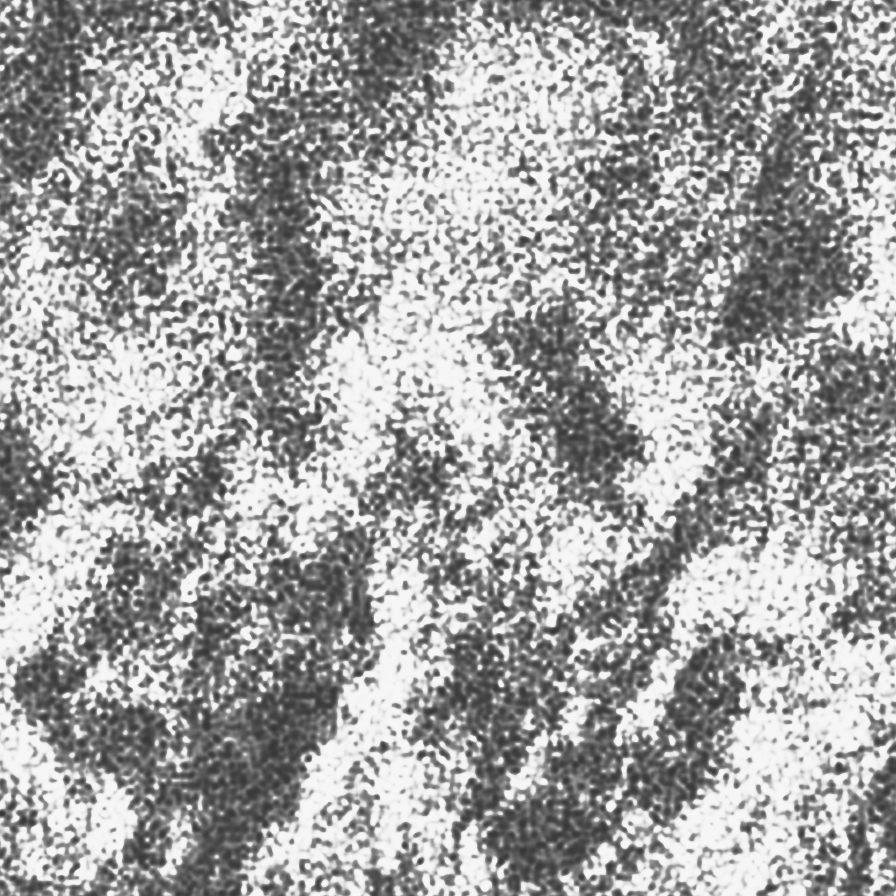
Give the GLSL for this texture, as a WebGL 2 fragment shader.

```glsl
#version 300 es
precision highp float;
// Grey stippled relief: leaning dark and pale patches broken up by fine grain.

uniform vec2 u_resolution;
out vec4 fragColor;

// Integer hash of a lattice cell, two values from 0 to 1
vec2 hash(vec2 cell) {
    uvec2 v = uvec2(ivec2(cell)) * 1664525u + 1013904223u;
    v.x += v.y * 1664525u;
    v.y += v.x * 1664525u;
    v ^= v >> 16u;
    v.x += v.y * 1664525u;
    v.y += v.x * 1664525u;
    v ^= v >> 16u;
    return vec2(v >> 8u) / 16777216.0;
}

// Value noise centred on zero, -0.5 to 0.5
float noise(vec2 p) {
    vec2 cell = floor(p);
    vec2 f = fract(p);
    f = f * f * (3.0 - 2.0 * f);
    float low = mix(hash(cell).x, hash(cell + vec2(1, 0)).x, f.x);
    float high = mix(hash(cell + vec2(0, 1)).x, hash(cell + vec2(1, 1)).x, f.x);
    return mix(low, high, f.y) - 0.5;
}

// Contribution of one lattice corner to the gradient noise
float slope(vec2 cell, vec2 f, vec2 corner) {
    return dot(hash(cell + corner) * 2.0 - 1.0, f - corner);
}

// Gradient noise, rounder than value noise
float gradientNoise(vec2 p) {
    vec2 cell = floor(p);
    vec2 f = fract(p);
    vec2 w = f * f * (3.0 - 2.0 * f);
    float low = mix(slope(cell, f, vec2(0, 0)), slope(cell, f, vec2(1, 0)), w.x);
    float high = mix(slope(cell, f, vec2(0, 1)), slope(cell, f, vec2(1, 1)), w.x);
    return mix(low, high, w.y);
}

vec2 warp(vec2 p, float scale, float amount) {
    return p + amount * vec2(noise(p * scale + 31.7), noise(p * scale + 78.3));
}

// Pale band running beside a dark one along a winding contour
float crease(vec2 p) {
    float c = noise(p);
    float pale = (c - 0.05) * 20.0;
    float dark = (c + 0.05) * 20.0;
    return exp(-pale * pale) - exp(-dark * dark);
}

// Large patches, from -1.35 (dark) to 1.35 (pale)
float patches(vec2 p, float lower) {
    vec2 q = warp(warp(p, 5.0, 0.12), 17.0, 0.04);
    q.x -= 0.25 * q.y;
    float tone = 0.8 * noise(q * vec2(9.5, 6.5) + 12.4);
    tone += 0.6 * noise(q * vec2(20.0, 13.0) + 45.1);
    tone += (0.25 + 0.25 * lower) * noise(q * vec2(42.0, 24.0) + 63.8);
    tone += 0.16 * crease(q * vec2(7.0, 5.0) + 8.6);
    return 1.35 * tanh((2.3 + 0.9 * lower) * tone - 0.06);
}

// Fine speckle, with leaning streaks near the bottom
float grain(vec2 p, float lower) {
    float speckle = 3.4 * gradientNoise(p * 122.0 + 5.3);
    speckle += 2.9 * noise(p * 167.0 + 52.6);
    vec2 streak = vec2(p.x - 0.6 * p.y, p.y);
    return speckle + (0.5 + 0.8 * lower) * noise(streak * vec2(84.0, 46.0) + 21.9);
}

void main() {
    vec2 p = gl_FragCoord.xy / u_resolution.y;
    float lower = 1.0 - smoothstep(0.2, 0.75, p.y);
    float tone = patches(p, lower);
    float level = tone + grain(p, lower) * (1.0 - 0.28 * abs(tone)) - 0.03;

    // Soft ink curve: gentle in the darks, steep towards white
    float steepness = level < 0.0 ? 1.25 : 3.6;
    float light = 1.0 / (1.0 + exp(-steepness * level));
    fragColor = vec4(vec3(mix(0.2, 0.965, light)), 1.0);
}
```
